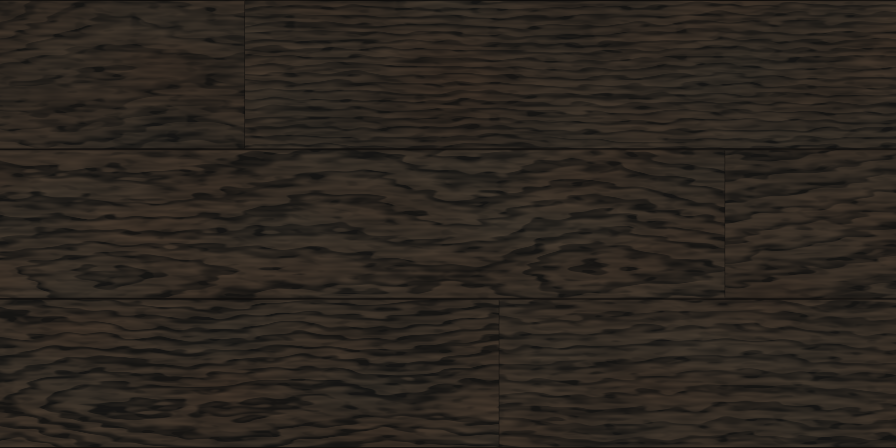
Reproduce this texture procedurally as a Shadertoy shader.

```glsl
// Dark stained oak floor: three rows of boards, each row cut by one butt joint.
// Growth rings are contours of a warped distance to each board's heart line;
// stretched gradient noise adds ragged ring edges, fibres and pores.

#define ROWS 3.0
#define SEAM_HALF_WIDTH 0.0022
#define JOINT_HALF_WIDTH 0.0010
#define RING_DARKNESS 0.62
#define RING_RAGGEDNESS 0.55
#define FIBRE_STRENGTH 0.60
#define PORE_STRENGTH 0.45
#define HEART_ROUNDNESS 0.004
#define DARK_WOOD vec3(0.098, 0.090, 0.080)
#define LIGHT_WOOD vec3(0.240, 0.199, 0.160)
#define SEAM_COLOR vec3(0.050, 0.044, 0.040)

// Per board, bottom row first, left board then right board
const float RING_COUNT[6] = float[6](9.0, 10.0, 9.0, 7.0, 6.0, 17.0);
const float RING_WARP[6] = float[6](4.2, 0.9, 3.2, 2.0, 4.5, 1.2);
const float HEART_LINE[6] = float[6](0.27, -0.40, 0.20, 1.15, 0.52, -0.50);
const float RING_CONTRAST[6] = float[6](1.1, 0.85, 1.0, 0.9, 0.65, 0.75);
const float BOARD_TONE[6] = float[6](0.00, 0.02, 0.06, 0.01, -0.08, -0.04);

vec2 gradientAt(vec2 cell) {
    vec3 h = fract(cell.xyx * vec3(0.1031, 0.1030, 0.0973));
    h += dot(h, h.yzx + 33.33);
    float angle = 6.28318 * fract((h.x + h.y) * h.z);
    return vec2(cos(angle), sin(angle));
}

// Gradient noise, roughly -0.7 to 0.7
float noise(vec2 p) {
    vec2 i = floor(p);
    vec2 f = p - i;
    vec2 u = f * f * f * (f * (f * 6.0 - 15.0) + 10.0);
    vec2 e = vec2(0.0, 1.0);
    float low = mix(dot(gradientAt(i), f),
                    dot(gradientAt(i + e.yx), f - e.yx), u.x);
    float high = mix(dot(gradientAt(i + e.xy), f - e.xy),
                     dot(gradientAt(i + e.yy), f - e.yy), u.x);
    return mix(low, high, u.y);
}

// Dark late wood, 0 to 1: gradual on one side of each ring, crisp on the other
float growthRings(vec2 p, float across, int board) {
    vec2 q = p + 17.3 * float(board + 1);
    float d = across - HEART_LINE[board];
    float rings = RING_COUNT[board] * sqrt(d * d + HEART_ROUNDNESS);
    rings += RING_WARP[board] * noise(q * vec2(2.1, 3.2));
    rings += 0.35 * noise(q * vec2(6.0, 14.0));
    rings += RING_RAGGEDNESS * noise(q * vec2(16.0, 75.0));
    float phase = fract(rings);
    float start = 0.38 + 0.35 * noise(q * vec2(3.0, 9.0) + 5.0);
    return smoothstep(start, start + 0.4, phase)
         * (1.0 - smoothstep(0.86, 1.0, phase));
}

// Fine streaks along the board, in two sizes
float fibres(vec2 p) {
    return 0.55 * noise(p * vec2(7.0, 62.0))
         + 0.65 * noise(p * vec2(15.0, 118.0) + 31.0);
}

// Short dark dashes
float pores(vec2 p) {
    return smoothstep(0.12, 0.45, noise(p * vec2(24.0, 95.0) + 71.0));
}

void mainImage(out vec4 fragColor, in vec2 fragCoord) {
    vec2 p = fragCoord / iResolution.y;
    float pixel = 1.0 / iResolution.y;
    float width = iResolution.x * pixel;

    // Board layout
    float row = clamp(floor(p.y * ROWS), 0.0, ROWS - 1.0);
    float across = p.y * ROWS - row;
    float joint = width * (row < 0.5 ? 0.557 : row < 1.5 ? 0.809 : 0.273);
    int board = 2 * int(row) + int(step(joint, p.x));
    vec2 grain = p + vec2(3.7, 5.1) * float(board);

    // Wood tone
    float ring = growthRings(p, across, board);
    float tone = 0.74 + BOARD_TONE[board];
    tone += 0.20 * noise(grain * vec2(2.5, 7.0));
    tone += FIBRE_STRENGTH * fibres(grain);
    tone -= RING_DARKNESS * RING_CONTRAST[board] * ring;
    tone -= PORE_STRENGTH * pores(grain) * (0.45 + 0.55 * ring);
    vec3 color = mix(DARK_WOOD, LIGHT_WOOD, clamp(tone, -0.1, 1.2));

    // Slight shift between warm and olive stain
    float stain = noise(grain * vec2(3.0, 8.0) + 40.0);
    color *= 1.0 + stain * vec3(0.06, -0.02, -0.06);

    // Seams between rows and butt joints within them
    float seamDistance = abs(p.y - round(p.y * ROWS) / ROWS);
    float seam = 1.0 - smoothstep(SEAM_HALF_WIDTH - 0.5 * pixel,
                                  SEAM_HALF_WIDTH + 0.5 * pixel, seamDistance);
    float cut = 1.0 - smoothstep(JOINT_HALF_WIDTH - 0.5 * pixel,
                                 JOINT_HALF_WIDTH + 0.5 * pixel, abs(p.x - joint));
    float wear = 0.8 + 0.35 * noise(vec2(p.x * 5.0, row + 0.5));
    color = mix(color, SEAM_COLOR, max(seam * wear, cut * 0.5));

    fragColor = vec4(color, 1.0);
}
```
